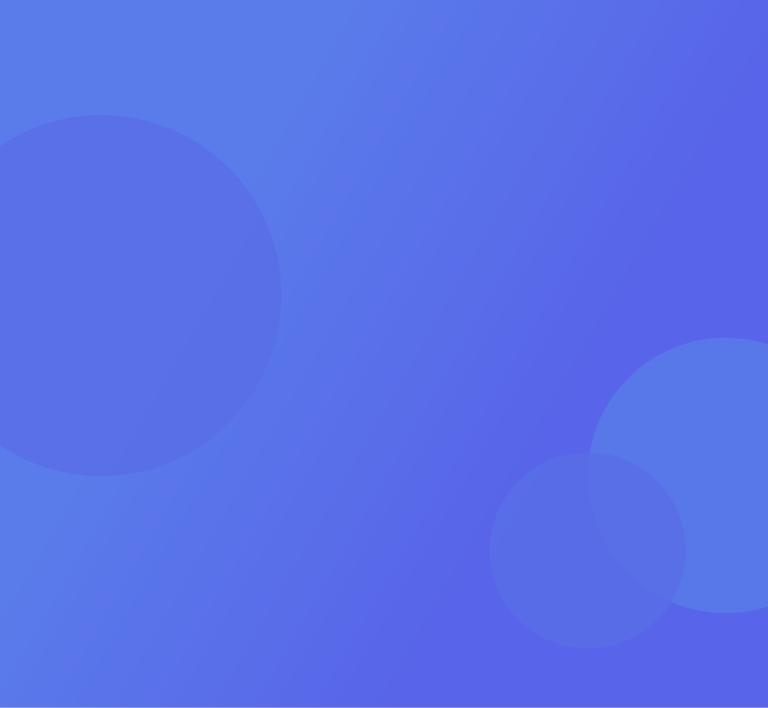
Give the GLSL for this background, as a Shadertoy shader.

```glsl
// Draws a diagonal blue-to-indigo gradient with three soft-toned translucent discs.

// Colours
const vec3 SKY_BLUE    = vec3(0.353, 0.483, 0.918);
const vec3 INDIGO      = vec3(0.345, 0.392, 0.914);
const vec3 LEFT_TINT   = vec3(0.350, 0.433, 0.909);
const vec3 RIGHT_TINT  = vec3(0.347, 0.472, 0.914);
const vec3 SMALL_TINT  = vec3(0.347, 0.430, 0.909);
const vec3 RIM_COLOR   = vec3(0.780, 0.800, 0.965);

// Gradient: direction and the span it blends over, measured from the top left
const vec2 GRADIENT_DIR   = vec2(0.866, -0.5);
const float GRADIENT_START = 0.424;
const float GRADIENT_END   = 0.995;

// Discs: centre x, centre y, radius, in units of the canvas height
const vec3 LEFT_DISC  = vec3(0.1427, 0.5825, 0.2550);
const vec3 RIGHT_DISC = vec3(1.0250, 0.3285, 0.1945);
const vec3 SMALL_DISC = vec3(0.8302, 0.2225, 0.1385);

const float LEFT_OPACITY  = 0.90;
const float RIGHT_OPACITY = 0.97;
const float SMALL_OPACITY = 0.88;

// Faint pale hairline along the bottom
const float RIM_HEIGHT  = 0.0014;
const float RIM_OPACITY = 0.40;

// Antialiased coverage from a signed distance
float coverage(float dist) {
    return clamp(0.5 - dist * iResolution.y, 0.0, 1.0);
}

vec3 paintDisc(vec3 base, vec2 p, vec3 disc, vec3 tint, float opacity) {
    float dist = length(p - disc.xy) - disc.z;
    return mix(base, tint, opacity * coverage(dist));
}

void mainImage(out vec4 fragColor, in vec2 fragCoord) {
    vec2 p = fragCoord / iResolution.y;

    // Diagonal backdrop with flat ends
    float along = dot(p - vec2(0.0, 1.0), GRADIENT_DIR);
    float blend = (along - GRADIENT_START) / (GRADIENT_END - GRADIENT_START);
    vec3 color = mix(SKY_BLUE, INDIGO, clamp(blend, 0.0, 1.0));

    // Discs, back to front
    color = paintDisc(color, p, LEFT_DISC, LEFT_TINT, LEFT_OPACITY);
    color = paintDisc(color, p, RIGHT_DISC, RIGHT_TINT, RIGHT_OPACITY);
    color = paintDisc(color, p, SMALL_DISC, SMALL_TINT, SMALL_OPACITY);

    // Bottom hairline
    color = mix(color, RIM_COLOR, RIM_OPACITY * coverage(p.y - RIM_HEIGHT));

    fragColor = vec4(color, 1.0);
}
```
